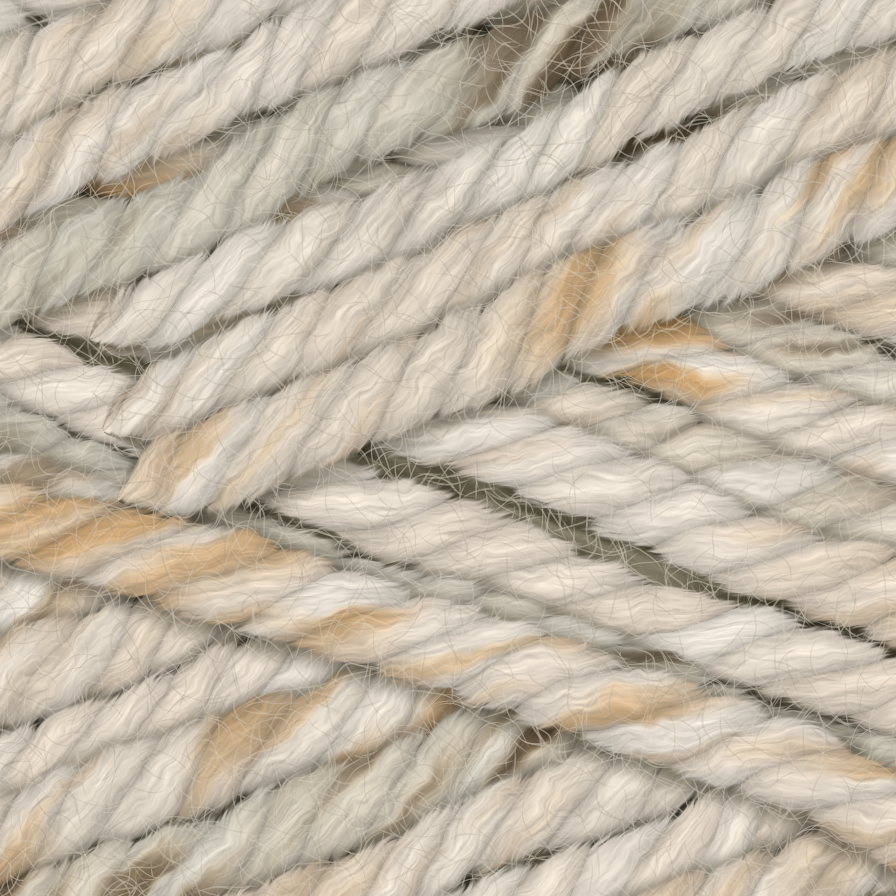
Write a three.js fragment shader that draws this texture.

```glsl
varying vec2 vUv;

float hash(vec2 p) {
  return fract(sin(dot(p, vec2(127.1, 311.7))) * 43758.5453);
}

float noise(vec2 p) {
  vec2 i = floor(p), f = fract(p);
  f = f * f * (3.0 - 2.0 * f);
  return mix(mix(hash(i), hash(i + vec2(1.0, 0.0)), f.x),
             mix(hash(i + vec2(0.0, 1.0)), hash(i + vec2(1.0, 1.0)), f.x), f.y);
}

// One twisted yarn from a to b, painted over col with its contact shadow
void strand(inout vec3 col, vec2 p, vec2 a, vec2 b, float bend, float radius,
            float seed, float ochre, float grey) {
  float len = length(b - a);
  vec2 axis = (b - a) / len;
  float s = dot(p - a, axis);
  float h = clamp(s / len, 0.0, 1.0);
  float d = dot(p - a, vec2(-axis.y, axis.x)) - bend * 4.0 * h * (1.0 - h);
  d += 0.024 * (noise(vec2(s * 6.0, seed * 9.0)) - 0.5);
  float r = radius * sqrt(smoothstep(-0.02, 0.06, s) * smoothstep(len + 0.02, len - 0.04, s));
  r *= 0.9 + 0.2 * noise(vec2(s * 9.0, seed * 4.0));
  if (r < 0.002 || abs(d) > r * 1.8) return;

  // Plies wind diagonally across the strand and swell its outline
  float t = d / r;
  float wind = s / 0.084 - 0.72 * t + seed * 7.3;
  wind += 0.5 * noise(vec2(s * 11.0, seed));
  float turn = fract(wind);
  float lobe = sqrt(sin(3.14159 * turn));
  float ply = hash(vec2(floor(wind), seed));

  // Fibres follow the plies, with small kinks
  float along = s * 0.88 + d * 0.47;
  float across = d * 0.88 - s * 0.47;
  across += 0.014 * noise(p * 24.0 + seed) + 0.006 * noise(p * 75.0 + seed);
  float grain = 0.55 * noise(vec2(along * 24.0, across * 210.0 + seed))
              + 0.45 * noise(vec2(along * 70.0, across * 480.0));
  float streak = noise(vec2(along * 7.0 + seed * 5.0, across * 45.0));
  float patchy = noise(vec2(s * 5.0 + seed * 3.0, seed));

  vec3 wool = mix(vec3(0.91, 0.88, 0.835), vec3(0.87, 0.815, 0.74), ply * 0.8);
  wool = mix(wool, vec3(0.75, 0.735, 0.67), grey * (0.3 + 0.7 * streak));
  wool = mix(wool, vec3(0.80, 0.63, 0.42),
             ochre * smoothstep(0.42, 0.90, 0.6 * streak + 0.5 * patchy));
  wool = mix(wool, vec3(0.34, 0.28, 0.20),
             grey * 0.85 * smoothstep(0.60, 0.90, 0.6 * streak + 0.5 * patchy));
  float dome = sqrt(max(1.0 - t * t, 0.0));
  wool *= (0.73 + 0.27 * dome + 0.03 * t) * (0.79 + 0.23 * lobe + 0.05 * (0.5 - turn));
  wool *= 0.88 + 0.25 * grain;

  float edge = r * (0.80 + 0.22 * lobe) + 0.014 * (grain - 0.5);
  col *= mix(vec3(0.57, 0.56, 0.52), vec3(1.0), smoothstep(0.75, 1.45, abs(t + 0.12)));
  col = mix(col, wool, smoothstep(0.005, -0.006, abs(d) - edge));
}

// Fine loose hairs on a grid of n cells, clearest over dark gaps
void hairs(inout vec3 col, vec2 p, float n) {
  vec2 cell = floor(p * n);
  float shade = 1.0 - smoothstep(0.25, 0.75, col.g);
  for (int j = -1; j <= 1; j++) {
    for (int i = -1; i <= 1; i++) {
      vec2 id = cell + vec2(float(i), float(j));
      vec2 q = p * n - id - vec2(hash(id + n), hash(id + n + 17.0));
      float angle = 6.2832 * hash(id + n + 31.0);
      q = mat2(cos(angle), -sin(angle), sin(angle), cos(angle)) * q;
      float y = q.y - (hash(id + n + 47.0) - 0.5) * 1.3 * q.x * q.x;
      float line = smoothstep(0.0015 * n, 0.0002 * n, abs(y)) * smoothstep(0.95, 0.3, abs(q.x));
      vec3 tint = mix(vec3(0.60, 0.56, 0.48), vec3(0.90, 0.87, 0.81),
                      step(0.3 - 0.3 * shade, hash(id + n + 59.0)));
      col = mix(col, tint, (0.20 + 0.24 * shade) * line);
    }
  }
}

void main() {
  vec2 p = vUv + 0.016 * (vec2(noise(vUv * 7.0), noise(vUv * 7.0 + 40.0)) - 0.5);
  p += 0.004 * (vec2(noise(vUv * 40.0), noise(vUv * 40.0 + 9.0)) - 0.5);
  float fluff = noise(vec2(p.x * 20.0 + p.y * 9.0, p.y * 130.0 + p.x * 50.0));
  vec3 col = mix(vec3(0.34, 0.31, 0.23), vec3(0.70, 0.67, 0.58), fluff);

  // Falling strands at the back
  for (int i = 0; i < 14; i++) {
    float k = float(i), pick = hash(vec2(k, 3.0));
    float y = 1.40 - 0.085 * k + 0.02 * (pick - 0.5);
    float ochre = i == 6 ? 1.0 : 0.45 * pick;
    float grey = i == 6 ? 0.0 : smoothstep(0.25, 0.8, hash(vec2(k, 8.0)));
    strand(col, p, vec2(-0.07, y), vec2(1.07, y - 0.43), 0.04 * (pick - 0.5),
           0.045 + 0.006 * pick, k + 1.3, ochre, grey);
  }

  // Rising strands below
  for (int i = 0; i < 8; i++) {
    float k = float(i), pick = hash(vec2(k, 21.0));
    float y = 0.30 - 0.09 * k;
    float x = (0.40 - y) / 0.70 + 0.02;
    strand(col, p, vec2(-0.07, y), vec2(x, y + 0.36 * (x + 0.07)), 0.02 * (pick - 0.5),
           0.045 + 0.006 * pick, k + 20.7, 0.7 * pick, i == 4 ? 0.9 : 0.25 * pick);
  }

  // Rising strands above, the lower three ending inside the canvas
  for (int i = 0; i < 6; i++) {
    float k = float(i), pick = hash(vec2(k, 35.0));
    float x = i < 3 ? -0.07 : 0.12 + 0.04 * pick;
    float y = 1.13 - 0.105 * k;
    strand(col, p, vec2(x, y + 0.43 * (x - 0.55)), vec2(1.07, y + 0.224), 0.015 * (pick - 0.3),
           0.046 + 0.005 * pick, k + 40.1, i == 5 ? 0.75 : 0.55 * pick, i == 2 ? 1.0 : 0.15);
  }

  // Front strand across the whole canvas
  strand(col, p, vec2(-0.07, 0.44), vec2(1.07, 0.06), 0.02, 0.051, 60.4, 0.85, 0.0);

  for (int i = 0; i < 6; i++) {
    hairs(col, vUv + 0.010 * vec2(noise(vUv * 34.0), noise(vUv * 34.0 + 70.0)),
          15.0 + 5.0 * float(i));
  }
  gl_FragColor = vec4(col, 1.0);
}
```
